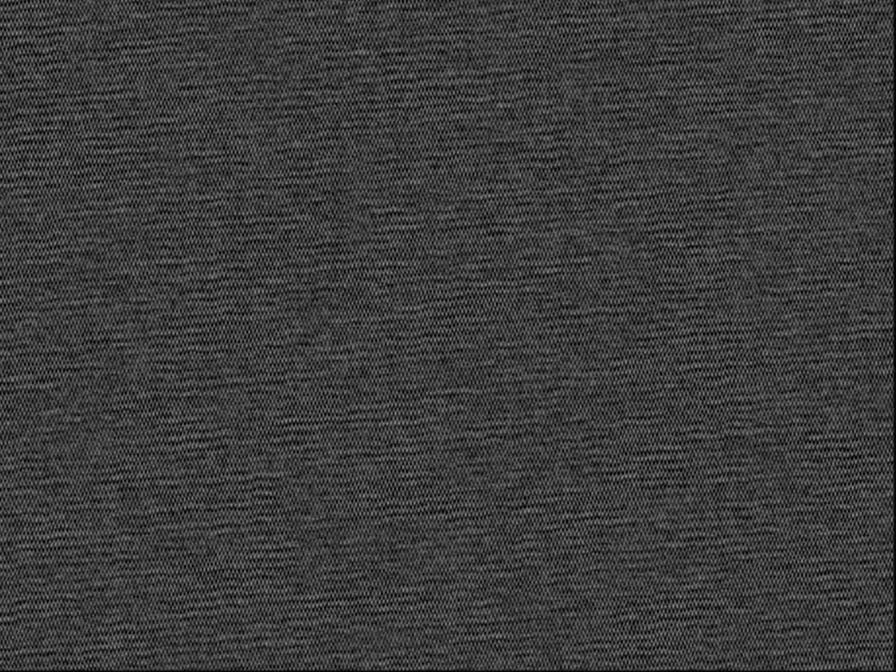
A Shadertoy shader for this texture:

```glsl
// Dark grey woven cloth with fine zigzag threads and short, slightly rising streaks.

const float TAU = 6.2831853;
const float THREADS = 172.0;  // upright threads per canvas height
const float ROWS = 76.0;      // weft rows per canvas height
const float SLOPE = 0.07;     // rise of the rows towards the right
const float STEPS = 20.0;     // flat steps in which the rows climb
const float BASE_GREY = 0.238;

float hash(vec2 cell) {
    vec3 q = fract(vec3(cell.xyx) * 0.1031);
    q += dot(q, q.yzx + 33.33);
    return fract((q.x + q.y) * q.z);
}

// Smooth value noise in -1..1
float noise(vec2 p) {
    vec2 cell = floor(p);
    vec2 f = fract(p);
    f = f * f * (3.0 - 2.0 * f);
    float low = mix(hash(cell), hash(cell + vec2(1.0, 0.0)), f.x);
    float high = mix(hash(cell + vec2(0.0, 1.0)), hash(cell + vec2(1.0, 1.0)), f.x);
    return 2.0 * mix(low, high, f.y) - 1.0;
}

// Fades a repeat that is too fine for the canvas
float resolvable(float frequency, float height) {
    return smoothstep(1.5, 2.1, height / frequency);
}

// Staircase with softened risers
float stairs(float x, float steps) {
    float u = x * steps;
    return (floor(u) + smoothstep(0.25, 0.75, fract(u))) / steps;
}

// Alternating over and under crossings, flipped on every half row
float weave(float x, float row, float wobble) {
    return sin(TAU * (x * THREADS + wobble)) * cos(TAU * row);
}

// Gaps between rows, broken into dashes of uneven strength
float dashes(float x, float row) {
    float strength = 0.8 + 0.8 * noise(vec2(x * 28.0, row * 1.0));
    float gap = sin(TAU * row + 0.8);
    return strength * (gap - 0.2 * gap * gap + 0.1);
}

// Dark rim along the right and lower border
float border(vec2 p, float aspect, float soft) {
    float right = smoothstep(0.002 - soft, 0.005 + soft, aspect - p.x);
    float bottom = smoothstep(0.001 - soft, 0.004 + soft, p.y);
    return right * bottom;
}

void mainImage(out vec4 fragColor, in vec2 fragCoord) {
    float height = iResolution.y;
    vec2 p = fragCoord / height;
    float aspect = iResolution.x / height;

    // Rows climb in flat steps and waver a little
    float row = ROWS * (p.y - SLOPE * stairs(p.x, STEPS));
    row += 0.16 * noise(p * vec2(18.0, 36.0));
    float wobble = 0.18 * noise(p * vec2(24.0, 60.0) + 9.0);

    // Worn patches have weaker contrast
    float contrast = 1.0 + 0.25 * noise(p * vec2(15.0, 20.0) + 60.0);

    float threads = weave(p.x, row, wobble) * resolvable(THREADS, height);
    float ridges = dashes(p.x, row) * resolvable(ROWS, height);
    float flecks = noise(vec2(p.x * 70.0 + 17.0, p.y * 240.0));
    float grain = noise(p * vec2(345.0, 330.0) + 5.0);

    float grey = BASE_GREY;
    grey += contrast * (0.148 * threads + 0.056 * ridges);
    grey += 0.045 * flecks + 0.085 * grain;

    grey = clamp(grey, 0.025, 0.52);
    grey *= mix(0.12, 1.0, border(p, aspect, 0.5 / height));
    fragColor = vec4(vec3(grey), 1.0);
}
```
